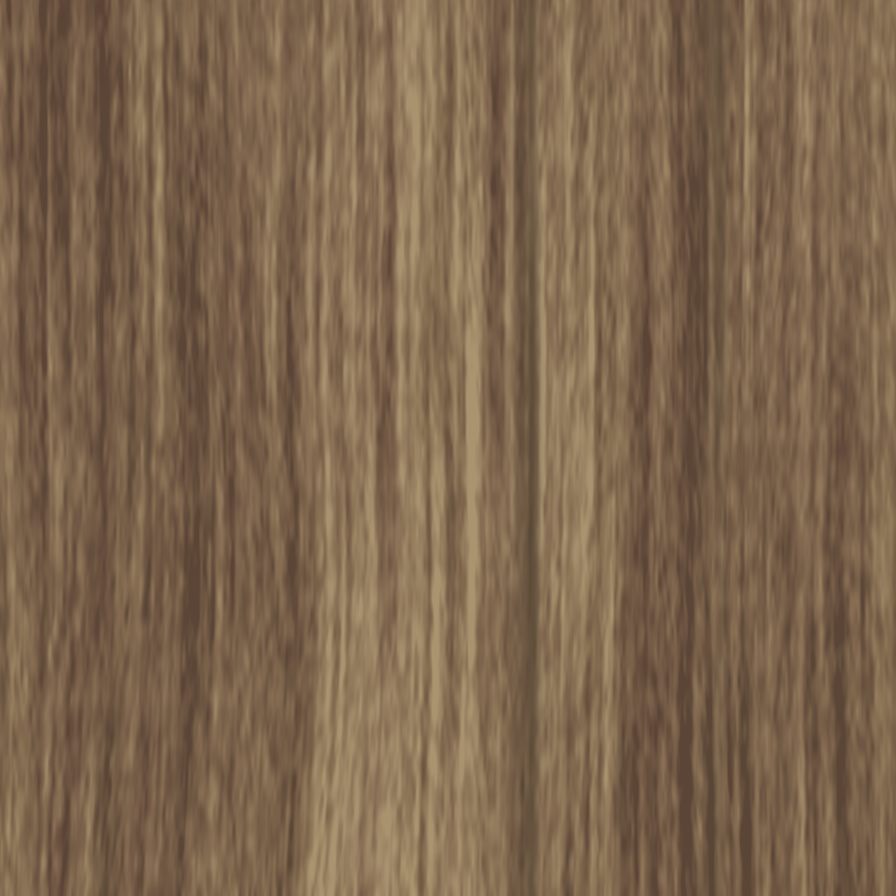
Give the GLSL for this texture, as a WebGL 2 fragment shader.

```glsl
#version 300 es
precision highp float;
// Straight-grained brown wood with long streaks, fine fibres and dark seams.

#define BAND_SCALE vec2(13.0, 0.9)
#define STREAK_SCALE vec2(40.0, 1.4)
#define FIBRE_SCALE vec2(125.0, 2.4)
#define PORE_SCALE vec2(190.0, 34.0)
#define BAND_AMOUNT 0.95
#define STREAK_AMOUNT 1.1
#define FIBRE_AMOUNT 1.9
#define PORE_AMOUNT 1.4
#define GLINT_AMOUNT 0.6
#define WARP_AMOUNT 0.05
#define SEAM_COUNT 2
#define SEAM_WIDTH 0.006

uniform vec2 u_resolution;
out vec4 fragColor;

const vec3 DARK_WOOD = vec3(0.40, 0.31, 0.24);
const vec3 MID_WOOD = vec3(0.51, 0.41, 0.31);
const vec3 LIGHT_WOOD = vec3(0.62, 0.53, 0.40);
const vec3 SEAM_COLOUR = vec3(0.34, 0.28, 0.21);

float hash(vec2 p) {
    return fract(sin(dot(p, vec2(127.1, 311.7))) * 43758.5453);
}

// Smooth value noise in 0..1.
float noise(vec2 p) {
    vec2 cell = floor(p);
    vec2 f = fract(p);
    f = f * f * (3.0 - 2.0 * f);
    float low = mix(hash(cell), hash(cell + vec2(1.0, 0.0)), f.x);
    float high = mix(hash(cell + vec2(0.0, 1.0)), hash(cell + vec2(1.0, 1.0)), f.x);
    return mix(low, high, f.y);
}

// Stretched noise around zero, shifted lengthwise so that cells do not line up.
float grain(vec2 p, vec2 scale, float seed) {
    vec2 q = p * scale + seed;
    float coarse = noise(q + vec2(0.0, 3.0 * sin(p.x * scale.x * 0.13)));
    float detail = noise(q * vec2(1.83, 1.6) + 41.7);
    return 0.75 * coarse + 0.45 * detail - 0.6;
}

// Sideways drift that makes the figure lean and taper.
float drift(vec2 p) {
    float slow = noise(p * vec2(3.0, 1.6) + 7.3) - 0.5;
    float quick = noise(p * vec2(8.0, 3.2) + 19.1) - 0.5;
    return WARP_AMOUNT * (slow + 0.35 * quick);
}

// Darkness of the narrow seams with a soft shadow on their left.
float seams(vec2 p) {
    float shade = 0.0;
    for (int i = 0; i < SEAM_COUNT; i++) {
        float k = float(i);
        float wobble = 0.006 * (noise(vec2(k * 9.0, p.y * 2.5)) - 0.5);
        float d = p.x - (0.597 + 0.208 * k + wobble);
        float core = exp(-d * d / (SEAM_WIDTH * SEAM_WIDTH));
        float side = (d + 0.012) / 0.014;
        float fade = mix(1.0, smoothstep(0.3, 1.0, p.y), 0.6 * k);
        float wear = 0.65 + 0.35 * noise(vec2(k * 5.0 + 2.0, p.y * 6.0));
        shade += fade * wear * (0.65 * core + 0.4 * exp(-side * side));
    }
    return min(shade, 0.8);
}

// Tone -1 is dark wood, 0 is middle and +1 is light.
vec3 woodColour(float tone) {
    vec3 target = tone < 0.0 ? DARK_WOOD : LIGHT_WOOD;
    return mix(MID_WOOD, target, min(abs(tone), 1.4));
}

void main() {
    vec2 uv = gl_FragCoord.xy / u_resolution;
    float bend = drift(uv);
    vec2 figure = uv + vec2(bend, 0.0);
    vec2 fibre = uv + vec2(0.4 * bend, 0.0);

    // Broad bands and medium streaks
    float tone = 0.16 * cos(7.8 * (uv.x - 0.46)) - 0.02;
    tone += BAND_AMOUNT * grain(figure, BAND_SCALE, 3.1);
    tone += STREAK_AMOUNT * grain(figure, STREAK_SCALE, 11.7);

    // Fine fibres, clearer in some regions than others
    float clarity = 0.65 + 0.7 * noise(uv * vec2(6.0, 2.0) + 23.0);
    tone += FIBRE_AMOUNT * clarity * grain(fibre, FIBRE_SCALE, 29.3);
    tone += PORE_AMOUNT * grain(fibre, PORE_SCALE, 53.9);

    // Sparse pale streaks
    float glint = noise(fibre * vec2(75.0, 1.5) + 71.0);
    tone += GLINT_AMOUNT * (smoothstep(0.68, 0.95, glint) - 0.12);

    // Slight shift between reddish and olive brown
    vec3 colour = woodColour(tone);
    colour.g += 0.012 * (noise(figure * vec2(24.0, 1.5) + 87.0) - 0.5);
    colour = mix(colour, SEAM_COLOUR, seams(uv));
    fragColor = vec4(colour, 1.0);
}
```
